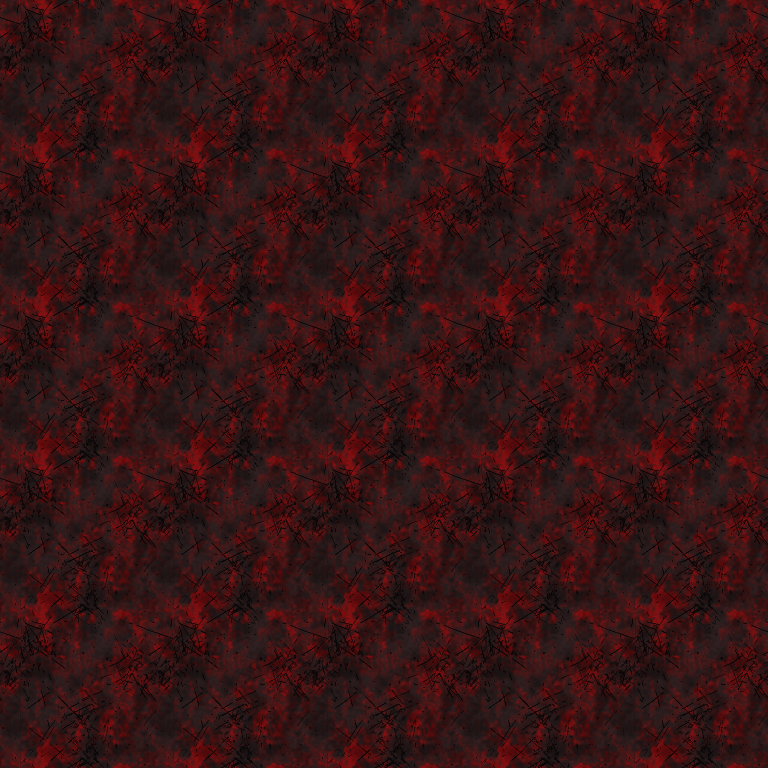
A Shadertoy shader for this pattern:

```glsl
const float REPEATS = 5.0;
const int STROKES_PER_CLUSTER = 30;

const vec3 CHARCOAL = vec3(0.142, 0.096, 0.099);
const vec3 MAROON = vec3(0.238, 0.080, 0.081);
const vec3 CRIMSON = vec3(0.460, 0.050, 0.056);
const vec3 INK = vec3(0.022, 0.016, 0.018);

float hash(vec2 p, float seed) {
    vec3 q = fract(vec3(p.xyx + seed * 17.0) * 0.1031);
    q += dot(q, q.yzx + 33.33);
    return fract((q.x + q.y) * q.z);
}

// Value noise that wraps over one tile; freq holds whole numbers
float wrapNoise(vec2 tile, vec2 freq, float seed) {
    vec2 p = tile * freq;
    vec2 f = fract(p);
    vec2 a = mod(floor(p), freq);
    vec2 b = mod(a + 1.0, freq);
    f = f * f * (3.0 - 2.0 * f);
    return mix(mix(hash(a, seed), hash(vec2(b.x, a.y), seed), f.x),
               mix(hash(vec2(a.x, b.y), seed), hash(b, seed), f.x), f.y);
}

float wrapFbm(vec2 tile, vec2 freq, int octaves, float gain, float seed) {
    float sum = 0.0, weight = 1.0, total = 0.0;
    for (int i = 0; i < octaves; i++) {
        sum += weight * wrapNoise(tile, freq, seed + float(i));
        total += weight;
        weight *= gain;
        freq *= 2.0;
    }
    return sum / total;
}

vec2 wrapBend(vec2 tile, float freq, float seed) {
    return vec2(wrapNoise(tile, vec2(freq), seed), wrapNoise(tile, vec2(freq), seed + 1.0)) - 0.5;
}

// Shortest offset on the repeating tile
vec2 wrapOffset(vec2 a, vec2 b) {
    vec2 d = a - b;
    return d - round(d);
}

float blob(vec2 tile, vec2 center, float radius) {
    vec2 d = wrapOffset(tile, center) / radius;
    return exp(-dot(d, d));
}

// A blob and its half-drop partner
float blobPair(vec2 tile, vec2 center, float radius) {
    return blob(tile, center, radius) + blob(tile, center + vec2(0.49, 0.48), radius);
}

float lineCoverage(float dist, float halfWidth, float pixel) {
    float edge = max(halfWidth, 0.5 * pixel);
    return min(1.0, 2.0 * halfWidth / pixel) * (1.0 - smoothstep(edge * 0.5, edge * 1.5, dist));
}

// Thin crossing strokes scattered around one center
float scratchCluster(vec2 tile, vec2 center, float spread, float seed, float pixel) {
    float ink = 0.0;
    for (int i = 0; i < STROKES_PER_CLUSTER; i++) {
        vec2 id = vec2(float(i), seed);
        vec2 jitter = vec2(hash(id, 1.0) + hash(id, 2.0), hash(id, 3.0) + hash(id, 4.0)) - 1.0;
        float angle = 0.85 + 1.1 * (hash(id, 5.0) - 0.5);
        angle *= hash(id, 6.0) < 0.4 ? -1.0 : 1.0;
        vec2 dir = vec2(cos(angle), sin(angle));
        float halfLength = mix(0.015, 0.17, pow(hash(id, 7.0), 2.2));
        vec2 d = wrapOffset(tile, center + jitter * spread);
        float dist = length(d - dir * clamp(dot(d, dir), -halfLength, halfLength));
        float halfWidth = mix(0.0014, 0.0036, hash(id, 8.0));
        ink = max(ink, lineCoverage(dist, halfWidth, pixel));
    }
    return ink;
}

// Red and charcoal areas in a loose half drop, with ragged mottled edges
float redAmount(vec2 tile) {
    vec2 ragged = tile + 0.04 * wrapBend(tile, 24.0, 21.0);
    float bias = blobPair(ragged, vec2(0.77, 0.57), 0.14) + 0.8 * blobPair(ragged, vec2(0.89, 0.39), 0.13)
               + 0.6 * blobPair(ragged, vec2(0.94, 0.94), 0.13)
               - 1.1 * blobPair(ragged, vec2(0.10, 0.41), 0.17);
    float mottle = wrapFbm(ragged, vec2(10.0, 9.0), 4, 0.8, 11.0);
    float grain = wrapNoise(tile, vec2(70.0), 18.0) - 0.5;
    return 0.48 + 1.75 * (mottle - 0.5) + 0.20 * bias + 0.24 * grain;
}

void mainImage(out vec4 fragColor, in vec2 fragCoord) {
    vec2 tile = fract(fragCoord / iResolution.xy * REPEATS);
    float pixel = REPEATS / min(iResolution.x, iResolution.y);

    // Paint layers
    float red = redAmount(tile);
    vec3 color = mix(CHARCOAL, MAROON, smoothstep(0.18, 0.62, red));
    color = mix(color, CRIMSON, smoothstep(0.52, 1.00, red));

    // Soft shadows, vertical streaks and grain
    float shadow = wrapFbm(tile, vec2(10.0, 9.0), 3, 0.8, 31.0);
    float streak = wrapFbm(tile, vec2(14.0, 2.0), 2, 0.6, 41.0);
    float grain = wrapNoise(tile, vec2(76.0), 51.0);
    color *= mix(0.74, 1.16, smoothstep(0.22, 0.70, shadow));
    color *= 0.84 + 0.20 * streak + 0.18 * grain;

    // Worn scratches, slightly bent
    vec2 bent = tile + 0.025 * wrapBend(tile, 9.0, 61.0);
    vec2 centers[6] = vec2[6](vec2(0.08, 0.61), vec2(0.24, 0.78), vec2(0.57, 0.08),
                              vec2(0.58, 0.32), vec2(0.87, 0.68), vec2(0.36, 0.26));
    float ink = 0.0, crowding = 0.0;
    for (int i = 0; i < 6; i++) {
        float spread = i == 5 ? 0.45 : 0.17;
        ink = max(ink, scratchCluster(bent, centers[i], spread, float(i) + 1.0, pixel));
        crowding += i == 5 ? 0.0 : blob(tile, centers[i], spread);
    }
    float seam = abs(wrapOffset(bent, vec2(0.13, 0.0)).x);
    ink = max(ink, 0.5 * lineCoverage(seam, 0.0015, pixel));
    ink *= smoothstep(0.20, 0.55, wrapNoise(tile, vec2(40.0), 71.0));

    // Fine flecks gather around the scratches
    float fleck = wrapFbm(tile, vec2(50.0, 46.0), 2, 0.6, 81.0);
    float threshold = 0.83 - 0.09 * min(crowding, 1.0);
    ink = max(ink, 0.85 * smoothstep(threshold, threshold + 0.08, fleck));
    color *= 1.0 - 0.08 * min(crowding, 1.0);

    fragColor = vec4(mix(color, INK, 0.92 * ink), 1.0);
}
```
